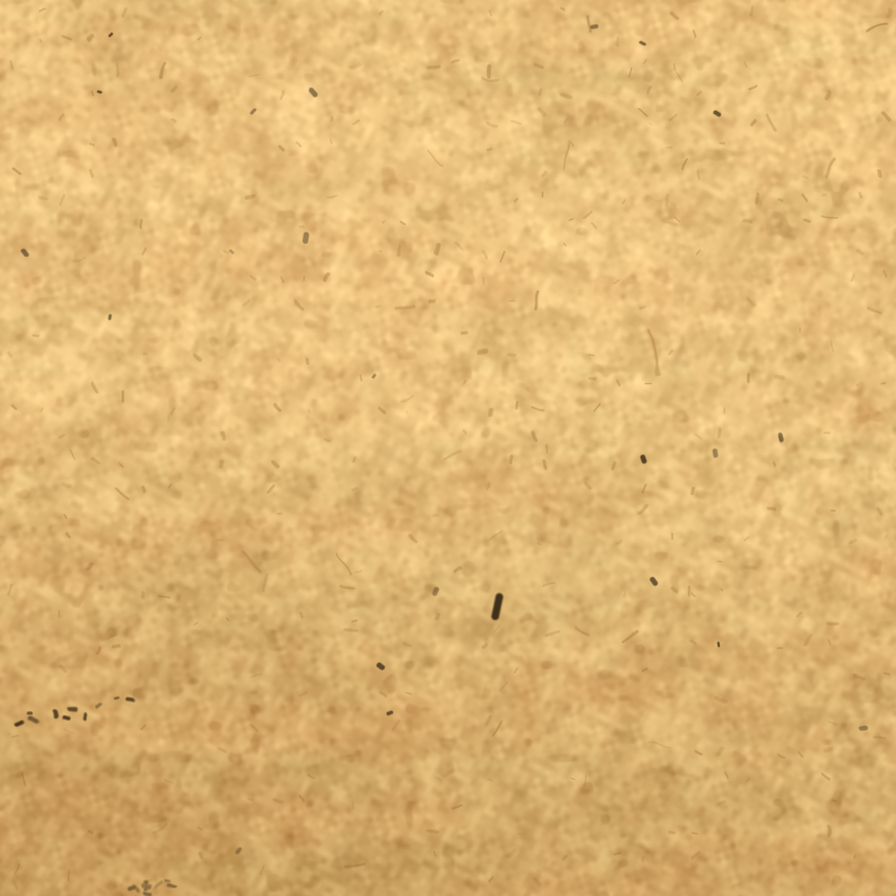
This texture is drawn by a WebGL 1 fragment shader. Its source:

```glsl
precision highp float;
uniform vec2 u_resolution;

const vec3 PAPER = vec3(0.885, 0.725, 0.465);
const vec3 TONE_AXIS = vec3(1.0, 1.13, 1.03);
const vec3 FIBER = vec3(0.60, 0.42, 0.19);
const vec3 INK = vec3(0.22, 0.16, 0.08);

float hash(vec2 p) {
  vec3 q = fract(vec3(p.xyx) * 0.1031);
  q += dot(q, q.yzx + 33.33);
  return fract((q.x + q.y) * q.z);
}

vec2 hash2(vec2 p) {
  return vec2(hash(p + 17.3), hash(p + 71.9));
}

// Value noise centred on zero
float noise(vec2 p) {
  vec2 cell = floor(p);
  vec2 f = fract(p);
  f = f * f * (3.0 - 2.0 * f);
  float low = mix(hash(cell), hash(cell + vec2(1.0, 0.0)), f.x);
  float high = mix(hash(cell + vec2(0.0, 1.0)), hash(cell + 1.0), f.x);
  return mix(low, high, f.y) - 0.5;
}

vec2 rotate(vec2 p, float angle) {
  float c = cos(angle), s = sin(angle);
  return vec2(c * p.x + s * p.y, c * p.y - s * p.x);
}

// Soft-edged capsule along x
float capsule(vec2 p, float halfLength, float radius, float blur) {
  p.x -= clamp(p.x, -halfLength, halfLength);
  return 1.0 - smoothstep(radius - blur, radius + blur, length(p));
}

// One randomly turned speck in some cells of a grid
float specks(vec2 uv, float cells, float density, float halfLength, float radius, float seed) {
  vec2 p = uv * cells;
  vec2 id = floor(p) + seed;
  vec2 center = 0.32 + 0.36 * hash2(id);
  float size = mix(0.35, 1.0, hash(id + 5.7));
  vec2 local = rotate(fract(p) - center, 6.2832 * hash(id + 9.1)) / cells;
  float mark = capsule(local, halfLength * size, radius * size, 0.0013);
  return mark * step(hash(id + 3.3), density) * mix(0.4, 1.0, hash(id + 13.0));
}

// Short row of crumbs with ragged spacing
float crumbs(vec2 uv, vec2 start, vec2 span) {
  float cover = 0.0;
  for (int i = 0; i < 9; i++) {
    float k = float(i);
    vec2 jitter = hash2(vec2(k, 4.0)) - 0.5;
    vec2 center = start + span * k / 8.0 + jitter * vec2(0.014, 0.016);
    vec2 local = rotate(uv - center, 3.1416 * hash(vec2(k, 8.0)));
    float size = mix(0.0012, 0.0032, hash(vec2(k, 2.0)));
    cover = max(cover, capsule(local, size, size * 0.8, 0.0018) * mix(0.4, 0.9, hash(vec2(k, 6.0))));
  }
  return cover;
}

// Broad shading, with a darker lower left corner
float shading(vec2 uv) {
  float lower = 1.0 - uv.y;
  float tone = mix(-0.055, 0.03, smoothstep(0.0, 0.6, uv.y));
  return tone - 0.05 * (1.0 - uv.x) * lower * lower;
}

// Pulp mottling from cloudy patches down to fine grain
float pulp(vec2 uv) {
  float tone = 0.035 * noise(uv * vec2(6.0, 11.0));
  tone += 0.055 * noise(uv * vec2(24.0, 30.0) + 7.0);
  tone += 0.085 * noise(rotate(uv, 0.5) * 62.0 + 31.0);
  tone += 0.085 * noise(rotate(uv, 1.1) * 145.0 + 53.0);
  float flakes = noise(uv * vec2(46.0, 58.0) + 90.0) + 0.5 * noise(uv * 105.0 + 12.0);
  return tone - 0.065 * smoothstep(0.22, 0.55, flakes);
}

void main() {
  vec2 uv = gl_FragCoord.xy / u_resolution;
  vec2 bend = vec2(noise(uv * 55.0 + 3.0), noise(uv * 55.0 + 40.0));
  vec2 warped = uv + 0.008 * bend;

  // Paper body with faint horizontal bands of warmer and greener tint
  vec3 color = PAPER + TONE_AXIS * (shading(uv) + pulp(uv));
  float tint = noise(uv * vec2(3.0, 22.0) + 60.0) + 0.8 * noise(uv * 34.0 + 80.0);
  color += vec3(0.016, -0.012, -0.008) * tint;

  // Embedded fibers
  float fibers = 0.40 * specks(warped, 34.0, 0.22, 0.0045, 0.0022, 0.0);
  fibers = max(fibers, 0.45 * specks(warped, 19.0, 0.16, 0.010, 0.0018, 40.0));
  fibers = max(fibers, 0.40 * specks(warped, 9.0, 0.10, 0.024, 0.0018, 90.0));
  color = mix(color, FIBER, fibers);

  // Sparse dark specks, one long splinter and rows of crumbs
  float dark = 0.85 * specks(uv + 0.003 * bend, 13.0, 0.10, 0.003, 0.0032, 150.0);
  vec2 splinter = rotate(uv - vec2(0.555, 0.323), 1.36);
  dark = max(dark, 0.95 * capsule(splinter, 0.011, 0.0042, 0.002));
  dark = max(dark, crumbs(warped, vec2(0.03, 0.195), vec2(0.115, 0.022)));
  dark = max(dark, 0.6 * crumbs(warped, vec2(0.155, 0.008), vec2(0.035, 0.003)));
  color = mix(color, INK, dark);

  gl_FragColor = vec4(clamp(color, 0.0, 1.0), 1.0);
}
```
